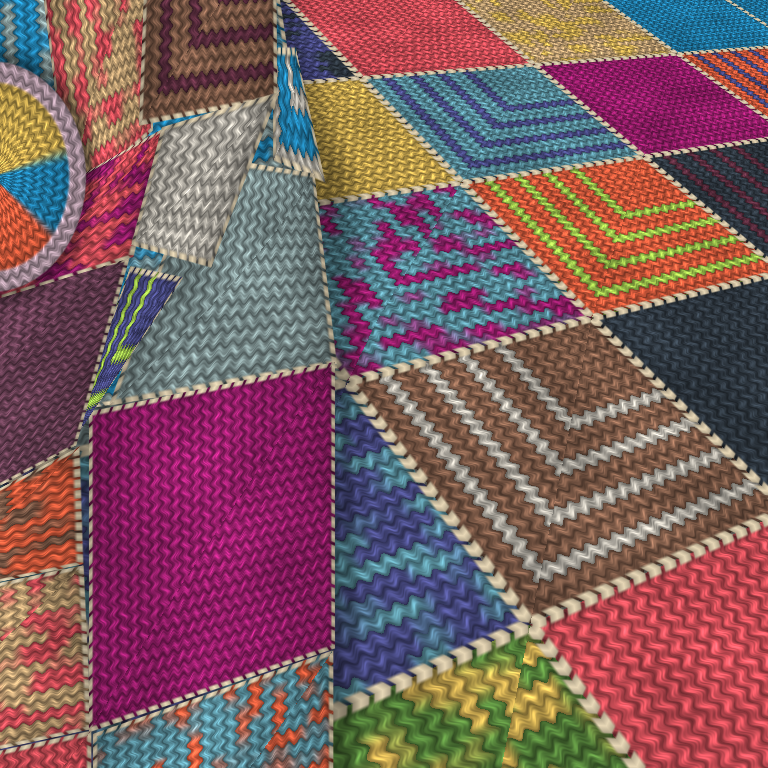
A Shadertoy shader for this texture:

```glsl
// Draped patchwork blanket of mitred garter-stitch squares joined by cream whipstitch.
const float PITCH = .0155;     // ridge width on draped patches
const float GRID_ROWS = 20.;   // ridges per flat square
const float SEAM = .4;         // seam half width in ridges
const float FUZZ = .35;        // fibre strength
const float TAU = 6.28319;
const vec3 CREAM = vec3(.84, .78, .66);

// Projective grid of flat squares
const vec2 ORIGIN = vec2(.453, .497);
const vec2 AXIS_U = vec2(.441, -.017);
const vec2 AXIS_V = vec2(.12, .178);
const vec2 SHRINK = vec2(.16, -.17);
const vec2 FAR_BEND = vec2(.11, .06);

// Accents up to INDIGO form stripes, the others blend
const int LIME = 0, SILVER = 1, WINE = 2, INDIGO = 3, PLUM = 4, CORAL = 5, MUSTARD = 6, TEAL = 7,
  ORANGE = 8, SAGE = 9, GREEN = 10, TAN = 11, SLATE = 12, SKY = 13, BROWN = 14, MAUVE = 15;
const vec3 YARN[16] = vec3[](
  vec3(.66,.82,.32), vec3(.74,.72,.68), vec3(.38,.19,.26), vec3(.31,.32,.56),
  vec3(.64,.13,.45), vec3(.89,.34,.38), vec3(.85,.71,.34), vec3(.38,.61,.67),
  vec3(.91,.39,.26), vec3(.53,.61,.61), vec3(.36,.55,.25), vec3(.78,.65,.47),
  vec3(.21,.25,.29), vec3(.14,.53,.72), vec3(.54,.39,.31), vec3(.46,.28,.37));

// Flat squares, five columns by five rows, far to near
const int BASE[25] = int[](
  SAGE, INDIGO, CORAL, TAN, SKY,     SAGE, MUSTARD, TEAL, PLUM, ORANGE,
  SAGE, TEAL, ORANGE, SLATE, SLATE,  INDIGO, BROWN, SLATE, SLATE, SLATE,
  GREEN, CORAL, CORAL, SLATE, SLATE);
const int ACCENT[25] = int[](
  SAGE, SLATE, CORAL, MUSTARD, SKY,  SAGE, MUSTARD, INDIGO, PLUM, INDIGO,
  SAGE, PLUM, LIME, WINE, SLATE,     TEAL, SILVER, SLATE, SLATE, SLATE,
  MUSTARD, CORAL, CORAL, SLATE, SLATE);

float cross2(vec2 a, vec2 b) { return a.x * b.y - a.y * b.x; }

float corner(vec2 c, vec2 f) {
  float angle = TAU * fract(sin(dot(c, vec2(127.1, 311.7))) * 43758.5);
  return dot(vec2(cos(angle), sin(angle)), f);
}

float gradientNoise(vec2 p) {
  vec2 i = floor(p), f = p - i, w = f * f * (3. - 2. * f), x = vec2(1, 0), y = x.yx;
  return mix(mix(corner(i, f), corner(i + x, f - x), w.x),
             mix(corner(i + y, f - y), corner(i + 1., f - 1.), w.x), w.y);
}

// Interlocking bumps with fibres along the yarn
vec3 stitches(vec3 yarn, float along, float ridge) {
  float wave = ridge + .2 * sin(TAU * along);
  float bump = sin(.5 * TAU * fract(wave)) * (.72 + .28 * cos(TAU * (along + .5 * floor(wave))));
  float fibre = gradientNoise(vec2(along * 2. + wave * 3., wave * 5.));
  return yarn * (.58 + .56 * bump + FUZZ * fibre * (.4 + bump));
}

// Square with L-shaped ridges and its share of the seam
vec3 knit(vec2 uv, float rows, int base, int accent, float seed) {
  bool side = 1. - uv.x > uv.y;
  float ridge = rows * (side ? 1. - uv.x : uv.y), along = rows * (side ? uv.y : uv.x);
  float row = floor(ridge + .2 * sin(TAU * along));
  float blend = accent <= INDIGO ? step(.3 * rows, row) * step(1.5, mod(row, 3.))
    : smoothstep(-.05, .2, gradientNoise(vec2(along * .25, row * .63) + seed));
  vec3 col = stitches(mix(YARN[base], YARN[accent], blend), along, ridge);
  col *= 1. + .2 * gradientNoise(uv * 4. + seed);

  vec2 gap = min(uv, 1. - uv) * rows;
  float d = min(gap.x, gap.y), run = (gap.x < gap.y ? uv.y : uv.x) * rows * .85;
  float dash = abs(fract(run + .5 * d) - .5);
  float whip = smoothstep(.46, .32, dash) * smoothstep(SEAM + .15, SEAM - .1, d);
  return mix(col * mix(.65, 1., smoothstep(0., .9, d)), CREAM * (1.08 - .7 * dash), whip);
}

// Patch on a quad, corners clockwise, by inverse bilinear mapping
void drape(inout vec3 col, vec2 p, vec4 ab, vec4 cd, int base, int accent) {
  vec2 a = ab.xy, e = ab.zw - a, f = cd.zw - a, g = cd.xy - ab.zw - f, h = p - a;
  float k1 = cross2(e, f) + cross2(h, g), k0 = cross2(h, e);
  float w = k1 * k1 - 4. * k0 * cross2(g, f);
  if (w < 0.) return;
  float v = -2. * k0 / (k1 + sqrt(w)), size = .5 * (length(e) + length(f));
  vec2 uv = vec2((h.x - f.x * v) / (e.x + g.x * v), v), gap = min(uv, 1. - uv);
  float edge = min(gap.x, gap.y);
  if (edge < 0.) return;
  vec3 wool = knit(uv, max(4., round(size / PITCH)), base, accent, a.x * 37. + a.y * 19.);
  wool *= .82 + .22 * sin(.5 * TAU * uv.x);
  col = mix(col, wool, smoothstep(0., 1.5 / (iResolution.y * size), edge));
}

vec3 flatSquares(vec2 p) {
  vec2 q = p - FAR_BEND * max(0., .414 - p.y), h = q - ORIGIN;
  vec2 u = AXIS_U - SHRINK.x * q, v = AXIS_V - SHRINK.y * q;
  vec2 g = vec2(cross2(h, v), cross2(u, h)) / cross2(u, v);
  ivec2 cell = clamp(ivec2(floor(g)) + ivec2(1, 3), 0, 4);
  int id = cell.x + 5 * cell.y;
  return knit(fract(g), GRID_ROWS, BASE[id], ACCENT[id], float(id) * 3.7);
}

// Rolled end with bands bending round it
void rolledEnd(inout vec3 col, vec2 p) {
  vec2 q = (p - vec2(-.01, .23)) / vec2(.122, .15);
  float r = length(q), turn = atan(q.x, -q.y) / (.5 * TAU);
  vec3 yarn = mix(YARN[MUSTARD], YARN[SKY], smoothstep(.38, .46, turn));
  yarn = mix(yarn, YARN[ORANGE], smoothstep(.68, .74, turn));
  yarn = mix(yarn, vec3(.84, .72, .78), smoothstep(.8, .84, r));
  yarn = stitches(yarn, turn * 24., r * 9.) * (1.1 - .3 * r * r);
  col *= mix(.6, 1., smoothstep(1., 1.2, r));
  col = mix(yarn, col, smoothstep(-1., 1., (r - 1.) * .13 * iResolution.y));
}

void mainImage(out vec4 fragColor, in vec2 fragCoord) {
  vec2 p = fragCoord / iResolution.xy;
  p.y = 1. - p.y;
  float fold = mix(.35, .437, smoothstep(0., .28, p.y));
  vec3 c = flatSquares(p) * mix(.65, 1., smoothstep(0., .05, p.x - fold));

  // Draped patches, back to front
  drape(c, p, vec4(-.3,-.1,.35,-.1), vec4(.44,.48,-.3,.6), SKY, SAGE);
  drape(c, p, vec4(.355,.06,.385,.06), vec4(.425,.24,.355,.21), SKY, SILVER);
  drape(c, p, vec4(.26,.2,.41,.225), vec4(.44,.475,.14,.53), SAGE, SAGE);
  drape(c, p, vec4(-.2,1.02,.12,.95), vec4(.12,1.3,-.2,1.3), CORAL, WINE);
  drape(c, p, vec4(-.2,.8,.11,.735), vec4(.12,.95,-.2,1.02), TAN, CORAL);
  drape(c, p, vec4(-.2,.74,.105,.58), vec4(.11,.735,-.2,.8), ORANGE, BROWN);
  drape(c, p, vec4(.12,.955,.435,.845), vec4(.435,1.2,.12,1.25), TEAL, ORANGE);
  drape(c, p, vec4(.115,.535,.437,.47), vec4(.437,.845,.115,.955), PLUM, PLUM);
  drape(c, p, vec4(.17,.345,.24,.36), vec4(.105,.56,.085,.585), INDIGO, LIME);
  drape(c, p, vec4(-.2,.42,.17,.335), vec4(.1,.58,-.2,.74), MAUVE, MAUVE);
  drape(c, p, vec4(.05,-.05,.19,-.05), vec4(.2,.17,.09,.27), TAN, CORAL);
  drape(c, p, vec4(.11,.225,.215,.165), vec4(.175,.335,-.1,.42), CORAL, PLUM);
  drape(c, p, vec4(.19,-.1,.36,-.1), vec4(.362,.13,.18,.165), BROWN, WINE);
  drape(c, p, vec4(.21,.165,.365,.118), vec4(.275,.35,.17,.32), SILVER, SILVER);
  rolledEnd(c, p);
  fragColor = vec4(clamp(c, 0., 1.), 1);
}
```
